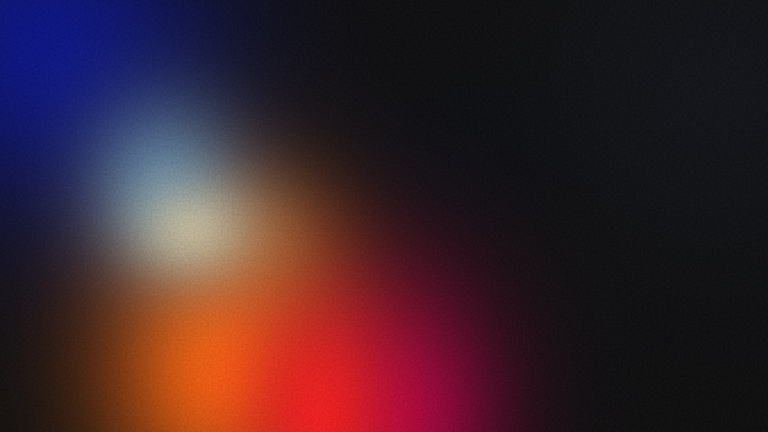
This background is drawn by a Shadertoy shader. Its source:

```glsl
const vec3 NIGHT      = vec3(0.064, 0.064, 0.068);
const vec3 SLATE      = vec3(0.080, 0.086, 0.106);
const vec3 NAVY       = vec3(0.050, 0.066, 0.090);
const vec3 ROYAL_BLUE = vec3(0.055, 0.090, 0.510);
const vec3 ORANGE     = vec3(0.940, 0.390, 0.070);
const vec3 MAGENTA    = vec3(0.620, 0.025, 0.260);
const vec3 RED        = vec3(0.930, 0.130, 0.130);
const vec3 AMBER      = vec3(0.780, 0.510, 0.260);
const vec3 PALE_BLUE  = vec3(0.400, 0.580, 0.710);
const vec3 CREAM      = vec3(0.820, 0.780, 0.640);

// Glow placement: centre xy, radii zw, in canvas heights
const vec4 SLATE_AREA   = vec4(1.66, 0.80, 0.40, 0.40);
const vec4 NAVY_AREA    = vec4(0.98, 0.61, 0.25, 0.18);
const vec4 BLUE_AREA    = vec4(0.10, 0.90, 0.38, 0.38);
const vec4 ORANGE_AREA  = vec4(0.52, 0.15, 0.28, 0.36);
const vec4 MAGENTA_AREA = vec4(0.93, 0.02, 0.23, 0.33);
const vec4 RED_AREA     = vec4(0.74, 0.04, 0.17, 0.28);
const vec4 AMBER_AREA   = vec4(0.57, 0.45, 0.19, 0.16);
const vec4 PALE_AREA    = vec4(0.38, 0.57, 0.18, 0.20);
const vec4 CREAM_AREA   = vec4(0.44, 0.47, 0.13, 0.11);

const float GRAIN_SCALE  = 190.0;
const float GRAIN_BASE   = 0.020;
const float GRAIN_BRIGHT = 0.060;

vec2 hashGradient(vec2 cell) {
    vec3 h = fract(cell.xyx * vec3(0.1031, 0.1030, 0.0973));
    h += dot(h, h.yzx + 33.33);
    float angle = 6.2832 * fract((h.x + h.y) * h.z);
    return vec2(cos(angle), sin(angle));
}

float gradientNoise(vec2 p) {
    vec2 cell = floor(p);
    vec2 f = p - cell;
    vec2 u = f * f * f * (f * (f * 6.0 - 15.0) + 10.0);
    vec2 e = vec2(1.0, 0.0);
    float a = dot(hashGradient(cell), f);
    float b = dot(hashGradient(cell + e.xy), f - e.xy);
    float c = dot(hashGradient(cell + e.yx), f - e.yx);
    float d = dot(hashGradient(cell + e.xx), f - e.xx);
    return mix(mix(a, b, u.x), mix(c, d, u.x), u.y);
}

// Blend a soft elliptical light over the colour beneath
vec3 addGlow(vec3 under, vec3 tint, vec4 area, float strength, vec2 p) {
    vec2 d = (p - area.xy) / area.zw;
    return mix(under, tint, strength * exp(-dot(d, d)));
}

void mainImage(out vec4 fragColor, in vec2 fragCoord) {
    vec2 p = fragCoord / iResolution.y;

    // Dark backdrop
    vec3 color = addGlow(NIGHT, SLATE, SLATE_AREA, 1.0, p);
    color = addGlow(color, NAVY, NAVY_AREA, 0.8, p);

    // Cool corner and warm base
    color = addGlow(color, ROYAL_BLUE, BLUE_AREA, 1.0, p);
    color = addGlow(color, ORANGE, ORANGE_AREA, 1.0, p);
    color = addGlow(color, MAGENTA, MAGENTA_AREA, 1.0, p);
    color = addGlow(color, RED, RED_AREA, 0.95, p);

    // Bright meeting point
    color = addGlow(color, AMBER, AMBER_AREA, 0.50, p);
    color = addGlow(color, PALE_BLUE, PALE_AREA, 0.80, p);
    color = addGlow(color, CREAM, CREAM_AREA, 0.75, p);

    // Film grain, stronger in the light
    float luma = dot(color, vec3(0.299, 0.587, 0.114));
    color += gradientNoise(p * GRAIN_SCALE) * (GRAIN_BASE + GRAIN_BRIGHT * luma);

    fragColor = vec4(clamp(color, 0.0, 1.0), 1.0);
}
```
